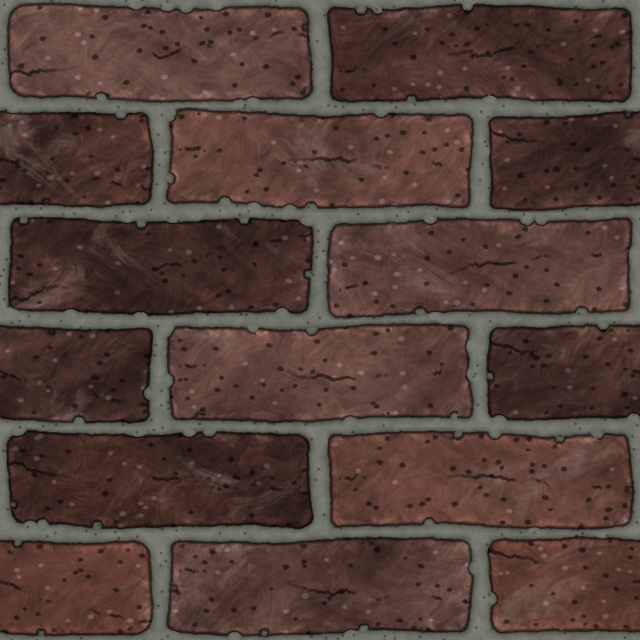
Reproduce this texture procedurally as a Shadertoy shader.

```glsl
float hash(vec2 p) {
    return fract(sin(dot(p, vec2(127.1, 311.7))) * 43758.55);
}

// Layered sines, each layer turned and bent by the one before
float sines(vec2 p) {
    float sum = 0.0, amp = 0.5;
    for (int i = 0; i < 6; i++) {
        p += 0.55 * sin(p.yx * 1.2 + float(i) * 1.7);
        sum += amp * sin(p.x) * cos(p.y + 0.6);
        p = mat2(0.8, 0.6, -0.6, 0.8) * p * 1.8 + 2.3;
        amp *= 0.72;
    }
    return sum;
}

// Cellular noise: distance to the nearest point, and that point's random value
vec2 cells(vec2 p) {
    vec2 base = floor(p), nearest = vec2(9.0, 0.0);
    for (int y = -1; y <= 1; y++)
    for (int x = -1; x <= 1; x++) {
        vec2 c = base + vec2(x, y);
        float r = hash(c);
        float d = length(c + vec2(r, hash(c + 37.0)) - p);
        if (d < nearest.x) nearest = vec2(d, hash(c + 71.0));
    }
    return nearest;
}

float roundedBox(vec2 p, vec2 halfSize, float radius) {
    vec2 q = abs(p) - halfSize + radius;
    return length(max(q, 0.0)) + min(max(q.x, q.y), 0.0) - radius;
}

vec3 mortarColor(vec2 p, float d) {
    vec2 pit = cells(p * 11.0);
    vec3 col = vec3(0.465, 0.47, 0.425) + 0.035 * sines(p * 22.0) + 0.015 * sines(p * 3.0);
    col *= 1.0 - 0.3 * step(0.72, pit.y) * smoothstep(0.22, 0.08, pit.x);
    return col * (1.0 - 0.42 * exp(-max(d, 0.0) * 38.0));
}

vec3 brickColor(vec2 q, vec2 seed, float tone, float d) {
    vec2 p = q + seed;
    float stain = sines(p * vec2(1.8, 2.6));
    float dust = sines(p * vec2(2.2, 3.0) + 19.0);
    float grain = sines(p * 16.0);
    float relief = sines(p * 5.0) - sines(p * 5.0 + vec2(0.09, -0.13));

    // Fired clay with soot and pale dust
    float soot = clamp(0.08 + tone * 0.8 + stain * 0.42, 0.0, 1.0);
    vec3 clay = mix(vec3(0.41, 0.25, 0.21), vec3(0.43, 0.31, 0.28), hash(seed));
    vec3 col = mix(clay, vec3(0.185, 0.12, 0.10), soot);
    col = mix(col, vec3(0.50, 0.41, 0.38), 0.5 * smoothstep(0.2, 0.95, dust));

    // Rough surface, stronger on sooty bricks
    col *= 1.0 + 0.11 * grain + (0.13 + 0.2 * tone) * clamp(relief, -1.2, 1.2);

    // Pits and pale flecks
    vec2 pit = cells(p * vec2(7.0, 9.0));
    float spot = smoothstep(0.26, 0.1, pit.x + 0.08 * grain);
    col *= 1.0 - 0.5 * spot * step(0.78, pit.y);
    col += 0.13 * spot * step(pit.y, 0.1);

    // Broken crack running along the brick
    float slope = 0.5 * (hash(seed + 5.0) - 0.5);
    float crack = abs(q.y - slope * q.x + 0.07 * sines(p * vec2(3.0, 1.0)));
    float gap = smoothstep(-0.15, 0.2, sines(p.xx * 2.0 + 4.0));
    col *= 1.0 - 0.55 * gap * smoothstep(0.024, 0.006, crack);

    // Worn rim: pale band inside a dark outline
    float rim = smoothstep(-0.11, -0.05, d) * smoothstep(-0.015, -0.04, d);
    col *= 1.0 + 0.22 * rim * (0.4 + grain);
    return col * mix(0.38, 1.0, smoothstep(-0.002, -0.038, d));
}

void mainImage(out vec4 fragColor, in vec2 fragCoord) {
    // Soot on each brick, two per course, from the bottom up
    const float tones[12] = float[12](
        0.2, 0.45, 0.95, 0.15, 0.85, 0.2,
        0.85, 0.25, 0.8, 0.15, 0.2, 0.75);

    // Six courses of two bricks in running bond; course height is one unit
    vec2 uv = fragCoord / iResolution.xy;
    vec2 grid = uv * vec2(2.0, 6.0);
    float course = floor(grid.y);
    grid.x += 0.5 * (1.0 - mod(course, 2.0));
    vec2 id = vec2(mod(floor(grid.x), 2.0), course);
    vec2 q = (fract(grid) - 0.5) * vec2(3.0, 1.0);
    vec2 seed = id * vec2(17.3, 9.1) + 3.0;
    float tone = tones[int(id.y) * 2 + int(id.x)];

    // Slightly tilted, wavy and chipped outline
    vec2 p = q + seed;
    vec2 bent = q + 0.018 * sin(p.yx * vec2(5.0, 3.1) + seed);
    bent.y += 0.035 * (hash(seed + 2.0) - 0.5) * q.x;
    float d = roundedBox(bent, vec2(1.415, 0.438), 0.06 + 0.09 * hash(seed + 8.0));
    vec2 chip = cells(p * 5.0);
    d += 0.014 * sines(p * 7.0);
    d += 0.05 * step(0.7, chip.y) * smoothstep(0.4, 0.1, chip.x);

    float soft = 6.0 / iResolution.y;
    vec3 col = mix(brickColor(q, seed, tone, d),
                   mortarColor(uv * 6.0, d),
                   smoothstep(-soft, soft, d));
    fragColor = vec4(clamp(col, 0.0, 1.0), 1.0);
}
```
